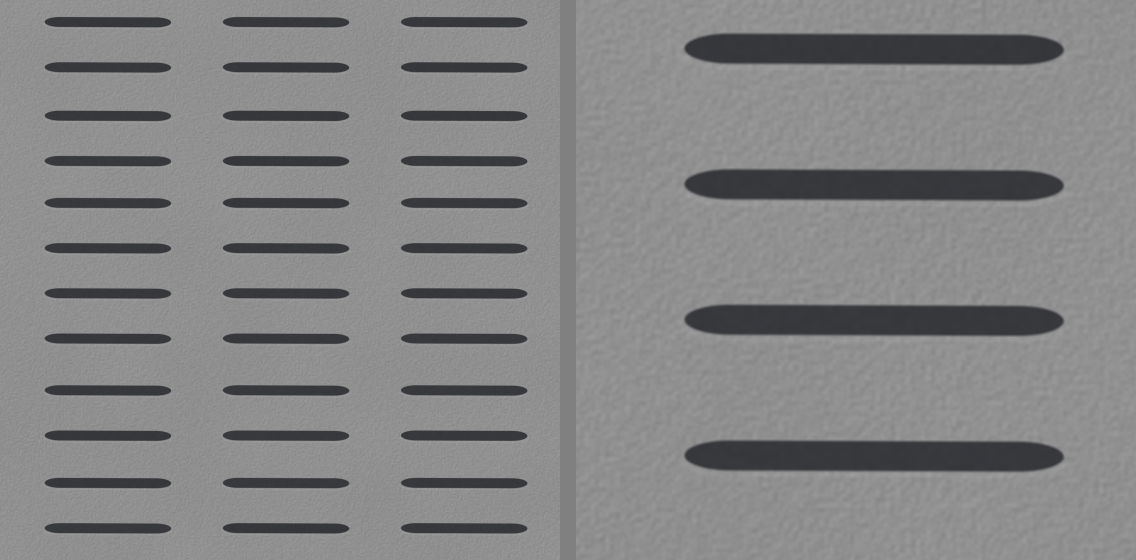
Left: the whole. Right: its middle third, enlarged.
Write a WebGL 1 fragment shader that draws this pattern.

```glsl
precision highp float;

uniform vec2 u_resolution;

const vec3 METAL = vec3(0.565, 0.565, 0.566);
const vec3 SLOT_DARK = vec3(0.215, 0.22, 0.236);

const vec2 FIRST_PAIR = vec2(0.1927, 0.0970);
const vec2 PAIR_PITCH = vec2(0.3181, 0.1646);
const vec2 LAST_PAIR = vec2(2.0, 5.0);
const float ROW_OFFSET = 0.0404;
const vec2 SLOT_HALF = vec2(0.1128, 0.0089);
const float TAPER = 0.027;
const float TILT = 0.004;

float hash(vec2 p) {
  return fract(sin(dot(p, vec2(12.9898, 78.233))) * 43758.5453);
}

float valueNoise(vec2 p) {
  vec2 cell = floor(p);
  vec2 f = fract(p);
  f = f * f * (3.0 - 2.0 * f);
  float low = mix(hash(cell), hash(cell + vec2(1.0, 0.0)), f.x);
  float high = mix(hash(cell + vec2(0.0, 1.0)), hash(cell + 1.0), f.x);
  return mix(low, high, f.y);
}

// Uneven vertical spacing of the row pairs, counted from the bottom
float pairDrift(float index) {
  vec4 chosen = vec4(equal(vec4(index), vec4(1.0, 2.0, 3.0, 4.0)));
  return dot(chosen, vec4(0.0008, 0.0094, 0.0062, -0.0027));
}

// Approximate signed distance to a bar with long elliptical ends
float slotDistance(vec2 p, vec2 halfSize, float taper) {
  vec2 radii = vec2(taper, halfSize.y);
  vec2 q = vec2(max(abs(p.x) - halfSize.x + taper, 0.0), max(abs(p.y), 1e-5));
  float k = length(q / radii);
  return k * (k - 1.0) / length(q / (radii * radii));
}

// Fine embossed grain over faint broad mottling
float metalGrain(vec2 uv) {
  vec2 p = uv * 330.0;
  float emboss = valueNoise(p) - valueNoise(p + vec2(0.6, -0.6));
  float speckle = valueNoise(uv * 460.0 + 17.0) - 0.5;
  float mottle = valueNoise(uv * 9.0 + 5.0) - 0.5;
  return 0.035 * emboss + 0.025 * speckle + 0.012 * mottle;
}

void main() {
  vec2 uv = gl_FragCoord.xy / u_resolution;
  float softness = max(0.0013, 0.75 / min(u_resolution.x, u_resolution.y));

  // Locate the nearest pair, then the nearer slot within it
  vec2 pair = floor((uv - FIRST_PAIR) / PAIR_PITCH + 0.5);
  pair = clamp(pair, vec2(0.0), LAST_PAIR);
  vec2 p = uv - FIRST_PAIR - pair * PAIR_PITCH;
  p.y -= pairDrift(pair.y);
  float side = p.y < 0.0 ? -1.0 : 1.0;
  p.y += TILT * p.x - side * ROW_OFFSET;

  float d = slotDistance(p, SLOT_HALF, TAPER);
  float slot = 1.0 - smoothstep(-softness, softness, d);

  // Plate with a faint bright lip below each opening
  float lip = exp(-pow((d - 0.0026) / 0.0014, 2.0));
  float lower = smoothstep(0.0, 0.006, -p.y);
  vec3 metal = METAL + metalGrain(uv) + 0.025 * lip * lower;

  // Opening with slight shade changes from slot to slot
  float shade = hash(pair * 2.0 + vec2(0.0, side)) - 0.5;
  float fleck = valueNoise(uv * 250.0) - 0.5;
  vec3 dark = SLOT_DARK + 0.01 * shade + 0.012 * fleck;

  gl_FragColor = vec4(mix(metal, dark, slot), 1.0);
}
```
